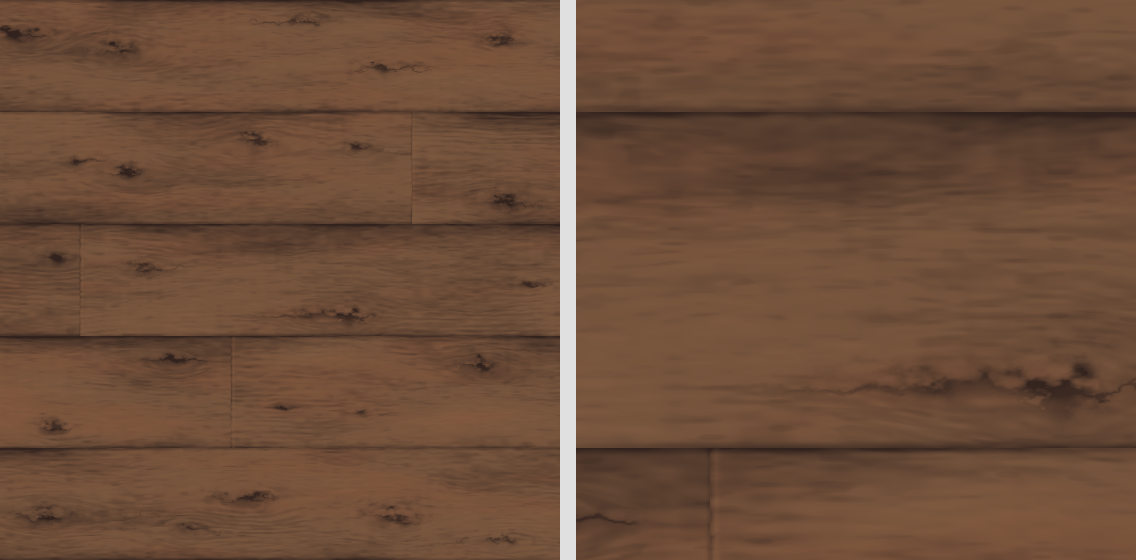
Left: the whole. Right: its middle third, enlarged.
Reproduce this texture procedurally as a Shadertoy shader.

```glsl
const float ROWS = 5.0;
const float JOINTS[5] = float[5](-1.0, 0.735, 0.143, 0.413, -1.0); // below 0: no joint
const vec3 DARK_WOOD = vec3(0.27, 0.19, 0.15);
const vec3 LIGHT_WOOD = vec3(0.49, 0.35, 0.25);
const vec3 RED_TINT = vec3(0.018, -0.006, -0.006);
const float BASE_TONE = 0.86;
const float SEAM_WIDTH = 0.0045;
const float JOINT_WIDTH = 0.0018;
const int KNOTS_PER_ROW = 5;

float hash(vec2 p) {
    vec3 q = fract(p.xyx * 0.1031);
    q += dot(q, q.yzx + 33.33);
    return fract((q.x + q.y) * q.z);
}

float noise(vec2 p) {
    vec2 cell = floor(p), f = fract(p);
    f = f * f * (3.0 - 2.0 * f);
    return mix(mix(hash(cell), hash(cell + vec2(1, 0)), f.x),
               mix(hash(cell + vec2(0, 1)), hash(cell + vec2(1, 1)), f.x), f.y);
}

float fbm(vec2 p) {
    float sum = 0.0, amplitude = 0.53;
    for (int i = 0; i < 4; i++) {
        sum += amplitude * noise(p);
        p = p * 2.03 + 17.3;
        amplitude *= 0.5;
    }
    return sum;
}

float bell(vec2 p) {
    return exp(-dot(p, p));
}

// Adds knots and their cracks: x = darkness, y = grain shifted around them
vec2 knots(vec2 p, float row, vec2 seed) {
    float dark = 0.0, grain = p.y;
    float wander = (fbm(p * vec2(10.0, 14.0) + seed) - 0.5) * 0.026;
    float ragged = fbm(p * vec2(70.0, 120.0) + seed);
    float broken = smoothstep(0.35, 0.65, fbm(p * vec2(26.0, 70.0) + seed));
    for (int i = 0; i < KNOTS_PER_ROW; i++) {
        vec2 id = vec2(float(i) + 3.0, row * 11.0 + 5.0);
        float size = mix(0.004, 0.017, pow(hash(id + 41.7), 1.6));
        vec2 center = vec2((float(i) + 0.1 + 0.8 * hash(id)) / float(KNOTS_PER_ROW),
                           (0.16 + 0.7 * hash(id + 23.1)) / ROWS);
        vec2 d = p - center;
        grain -= d.y * 0.8 * bell(d / (size * vec2(4.5, 2.4)));
        d.y += wander;
        d += (ragged - 0.5) * size * vec2(2.6, 2.2);
        float core = bell(d / (size * vec2(1.15, 0.62)));
        float halo = bell(d / (size * vec2(3.6, 1.5)));
        float reach = mix(0.025, 0.13, pow(hash(id + 67.9), 1.5));
        float along = exp(-pow((d.x + (hash(id + 83.3) - 0.5) * reach) / reach, 2.0));
        float crack = along * exp(-pow(d.y / 0.0023, 2.0)) * broken;
        float stain = along * exp(-pow(d.y / 0.009, 2.0));
        dark += core * (0.05 + 1.15 * ragged) + halo * 0.55 * ragged;
        dark += crack * 0.5 + stain * 0.32 * ragged;
    }
    return vec2(min(dark, 1.05), grain);
}

void mainImage(out vec4 fragColor, in vec2 fragCoord) {
    vec2 uv = fragCoord / iResolution.xy;
    uv.y = 1.0 - uv.y;
    float pixel = 1.0 / iResolution.y;

    // Plank layout, rows counted from the top
    float row = clamp(floor(uv.y * ROWS), 0.0, ROWS - 1.0);
    float across = uv.y * ROWS - row;
    float joint = JOINTS[int(row)];
    float plank = row * 2.0 + step(joint, uv.x);
    vec2 seed = vec2(plank * 17.31, plank * 29.7) + 4.0;
    vec2 p = vec2(uv.x, across / ROWS);

    // Grain
    vec2 knot = knots(p, row, seed);
    float broad = fbm(p * vec2(3.2, 14.0) + seed);
    float flow = knot.y + (broad - 0.5) * 0.03;
    float streak = fbm(vec2(p.x * 5.0, flow * 46.0) + seed);
    float pores = noise(vec2(p.x * 65.0, flow * 330.0) + seed);
    float fibres = noise(vec2(p.x * 26.0, flow * 210.0) + seed * 2.0);
    float dashes = smoothstep(0.68, 0.88, noise(vec2(p.x * 48.0, flow * 250.0) + seed * 4.0));
    float ringPhase = flow * 95.0 + 4.5 * fbm(p * vec2(2.4, 9.0) + seed * 1.7);
    float ringMask = smoothstep(0.47, 0.7, fbm(p * vec2(4.0, 12.0) + seed * 3.1));
    float rays = noise(p * vec2(110.0, 22.0) + seed) - 0.5;

    float tone = BASE_TONE + (hash(seed) - 0.5) * 0.1;
    tone += (broad - 0.5) * 0.9 + (streak - 0.5) * 0.4;
    tone += (pores - 0.5) * 0.25 + (fibres - 0.5) * 0.2 - dashes * 0.13;
    tone += sin(6.2832 * ringPhase) * 0.09 * ringMask;
    tone += rays * 0.1 * smoothstep(0.45, 0.65, fbm(p * vec2(7.0, 9.0) + seed * 2.3));
    tone -= knot.x;

    // Smoky edges
    float smoke = smoothstep(0.4, 0.7, fbm(vec2(uv.x * 3.2, row * 7.7 + across)));
    tone -= exp(-across * 8.0) * (0.12 + 0.8 * smoke);
    tone -= exp(-(1.0 - across) * 11.0) * (0.12 + 0.3 * smoke);

    // Seams between rows and butt joints
    float seamDistance = min(across, 1.0 - across) / ROWS;
    float seamWear = 0.7 + 0.5 * noise(vec2(uv.x * 24.0, floor(uv.y * ROWS + 0.5) * 5.0));
    tone -= 0.4 * seamWear * (1.0 - smoothstep(0.0, SEAM_WIDTH + pixel, seamDistance));
    float jointDistance = uv.x - joint;
    float jointBlur = max(JOINT_WIDTH, pixel);
    float jointWear = 0.5 + noise(vec2(row * 3.0, uv.y * 60.0));
    tone -= 0.22 * jointWear * exp(-pow(jointDistance / jointBlur, 2.0));
    tone += 0.12 * jointWear * exp(-pow((jointDistance - 2.2 * JOINT_WIDTH) / jointBlur, 2.0));

    // Colour, with the brightest wood held back
    tone = min(tone, 0.85 + 0.35 * (tone - 0.85));
    vec3 color = mix(DARK_WOOD, LIGHT_WOOD, clamp(tone, -0.35, 1.1));
    float redness = smoothstep(0.42, 0.75, fbm(p * vec2(4.0, 22.0) + seed * 1.3 + 9.0));
    color += RED_TINT * redness * clamp(tone, 0.0, 1.0);
    fragColor = vec4(color, 1.0);
}
```
